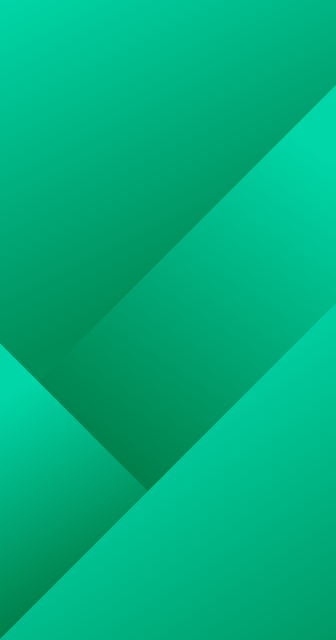
A WebGL 2 fragment shader for this background:

```glsl
#version 300 es
precision highp float;

uniform vec2 u_resolution;
out vec4 outColor;

#define DARK vec3(0.0, 0.50, 0.29)
#define BRIGHT vec3(0.0, 0.84, 0.66)
#define BAND_TOP 0.3424
#define BAND_BOTTOM 0.0015
#define FOLD 0.4635

// Linear ramp along a direction, 0 at start and 1 at end
float ramp(vec2 p, vec2 dir, float start, float end) {
    return clamp((dot(p, dir) - start) / (end - start), 0.0, 1.0);
}

// Antialiased coverage of the side where the signed distance is negative
float cover(float dist, float pixel) {
    return 1.0 - smoothstep(-0.7 * pixel, 0.7 * pixel, dist);
}

void main() {
    // Canvas height is one unit
    float pixel = 1.0 / u_resolution.y;
    vec2 p = gl_FragCoord.xy * pixel;

    // Coordinates across the two diagonal directions
    float rising = (p.y - p.x) * inversesqrt(2.0);
    float falling = (p.y + p.x) * inversesqrt(2.0);

    // Brightness of each sheet
    float backSheet = mix(1.0, 0.15, ramp(p, vec2(0.45, -0.89), -0.89, -0.37));
    float band = ramp(p, vec2(0.55, 0.835), 0.324, 0.911);
    float cornerFold = 1.0 - ramp(p, vec2(0.5, -0.866), -0.326, -0.007);
    float frontSheet = mix(0.91, 0.29, ramp(p, vec2(0.55, -0.835), -0.145, 0.289));

    // Stack the sheets from back to front
    float shade = backSheet;
    shade = mix(shade, band, cover(rising - BAND_TOP * inversesqrt(2.0), pixel));
    shade = mix(shade, cornerFold, cover(falling - FOLD * inversesqrt(2.0), pixel));
    shade = mix(shade, frontSheet, cover(rising - BAND_BOTTOM * inversesqrt(2.0), pixel));

    outColor = vec4(mix(DARK, BRIGHT, shade), 1.0);
}
```
